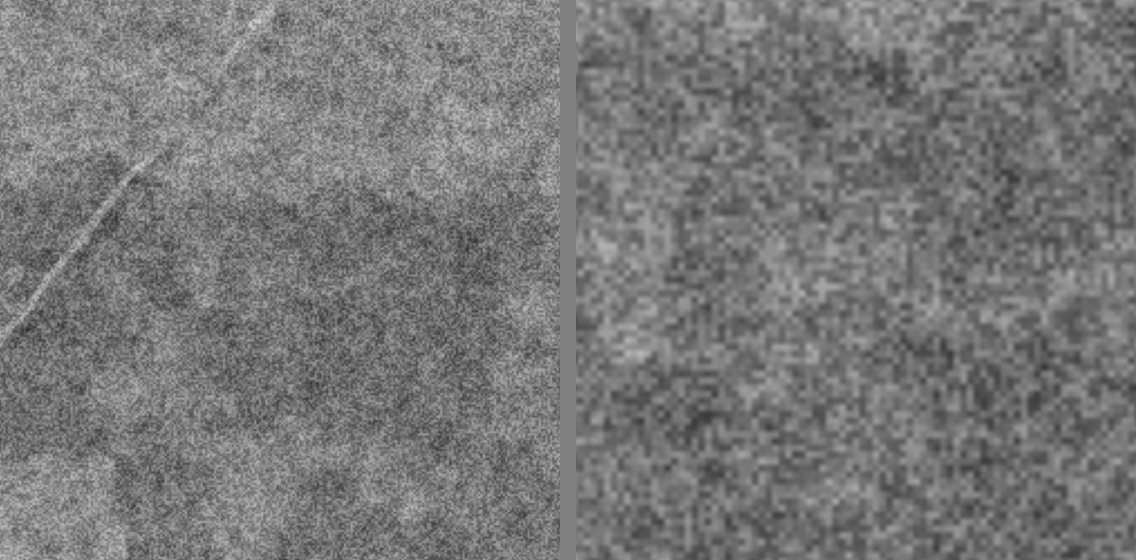
Left, the full canvas; right, a detail of the centre.
Give the GLSL for this texture, as a Shadertoy shader.

```glsl
#define DARK_FIELD 0.446
#define LIGHT_FIELD 0.552
#define GRAIN_CELLS 250.0
#define GRAIN_AMOUNT 0.25
#define CLUMP_CELLS 46.0
#define CLUMP_AMOUNT 0.12
#define WARP_AMOUNT 0.045
#define TRACK_WIDTH 0.007
#define TRACK_GAIN 0.10

float hash(vec2 p) {
    vec3 q = fract(p.xyx * 0.1031);
    q += dot(q, q.yzx + 33.33);
    return fract((q.x + q.y) * q.z);
}

float valueNoise(vec2 p) {
    vec2 cell = floor(p), f = fract(p);
    f = f * f * (3.0 - 2.0 * f);
    float low = mix(hash(cell), hash(cell + vec2(1, 0)), f.x);
    float high = mix(hash(cell + vec2(0, 1)), hash(cell + vec2(1, 1)), f.x);
    return mix(low, high, f.y);
}

// Noise centred on zero
float signedNoise(vec2 p) {
    return valueNoise(p) - 0.5;
}

// Soft elliptical patch
float blot(vec2 p, vec2 centre, vec2 radius) {
    return 1.0 - smoothstep(0.55, 1.25, length((p - centre) / radius));
}

// Rectangular field with a soft border
float field(vec2 p, vec2 centre, vec2 halfSize) {
    vec2 d = abs(p - centre) - halfSize;
    return 1.0 - smoothstep(-0.012, 0.012, max(d.x, d.y));
}

// Share of pale ground, 0 to 1
float paleGround(vec2 p) {
    float bump = smoothstep(0.0, 0.2, p.x) * (1.0 - smoothstep(0.2, 0.3, p.x));
    float border = 0.655 + 0.07 * bump;
    float pale = smoothstep(-0.015, 0.015, p.y - border);
    pale *= 0.86 + 0.14 * blot(p, vec2(0.12, 0.8), vec2(0.25, 0.16));
    pale = max(pale, field(p, vec2(0.08, 0.06), vec2(0.14, 0.12)));

    // Scrub strip, curved bank and southern clearings
    pale = max(pale, 0.6 * blot(p, vec2(0.35, 0.54), vec2(0.035, 0.14)));
    float bank = abs(length(p - vec2(0.17, 0.36)) - 0.115);
    pale = max(pale, 0.7 * (1.0 - smoothstep(0.012, 0.04, bank)) * smoothstep(0.14, 0.24, p.x));
    pale = max(pale, 0.75 * blot(p, vec2(0.27, 0.3), vec2(0.11, 0.06)));
    pale = max(pale, 0.95 * blot(p, vec2(0.44, 0.07), vec2(0.09, 0.14)));
    pale = max(pale, 0.7 * blot(p, vec2(0.5, 0.19), vec2(0.18, 0.05)));
    pale = max(pale, 0.7 * blot(p, vec2(0.75, 0.12), vec2(0.13, 0.07)));

    // Eastern clearings
    pale = max(pale, 0.85 * blot(p, vec2(0.92, 0.33), vec2(0.045, 0.035)));
    pale = max(pale, 0.65 * blot(p, vec2(0.97, 0.43), vec2(0.08, 0.05)));
    pale = max(pale, 0.4 * blot(p, vec2(0.93, 0.22), vec2(0.14, 0.09)));

    // Dark plots over the southern ground
    pale *= 1.0 - 0.9 * field(p, vec2(0.285, 0.09), vec2(0.062, 0.12));
    return pale * (1.0 - 0.8 * blot(p, vec2(0.6, 0.05), vec2(0.09, 0.1)));
}

void mainImage(out vec4 fragColor, in vec2 fragCoord) {
    vec2 uv = fragCoord / iResolution.xy;

    // Ragged ground borders
    vec2 warp = vec2(signedNoise(uv * 24.0), signedNoise(uv * 24.0 + 71.0));
    warp += 0.6 * vec2(signedNoise(uv * 60.0 + 13.0), signedNoise(uv * 60.0 + 37.0));
    float pale = paleGround(uv + WARP_AMOUNT * warp);
    float tone = mix(DARK_FIELD, LIGHT_FIELD, pale);

    // Broad mottling, clumps and sparse dark shrubs
    tone += 0.06 * signedNoise(uv * 14.0 + 5.0);
    tone += CLUMP_AMOUNT * signedNoise(uv * CLUMP_CELLS + 19.0);
    float shrub = smoothstep(0.72, 0.92, valueNoise(uv * 38.0 + 90.0));
    tone -= shrub * mix(0.03, 0.08, pale);

    // Diagonal track with a shaded side, faded along its middle
    vec2 along = normalize(vec2(0.495, 0.605));
    vec2 rel = uv - vec2(0.0, 0.395);
    float side = dot(rel, vec2(along.y, -along.x)) + 0.014 * signedNoise(uv * 22.0);
    float travel = dot(rel, along);
    float gap = smoothstep(0.4, 0.46, travel) * (1.0 - smoothstep(0.58, 0.66, travel));
    float track = 1.0 - smoothstep(0.5 * TRACK_WIDTH, 1.6 * TRACK_WIDTH, abs(side));
    float shade = 1.0 - smoothstep(0.005, 0.017, abs(side - 0.021));
    tone = mix(tone, max(tone, 0.5) + TRACK_GAIN, track * (1.0 - 0.85 * gap));
    tone -= 0.075 * shade * smoothstep(0.35, 0.65, valueNoise(uv * 30.0 + 8.0));

    // Fine grain in two turned layers
    vec2 turned = mat2(0.8, 0.6, -0.6, 0.8) * uv;
    tone += GRAIN_AMOUNT * signedNoise(uv * GRAIN_CELLS);
    tone += 0.5 * GRAIN_AMOUNT * signedNoise(turned * GRAIN_CELLS * 0.6 + 200.0);

    fragColor = vec4(vec3(clamp(tone, 0.0, 1.0)), 1.0);
}
```
